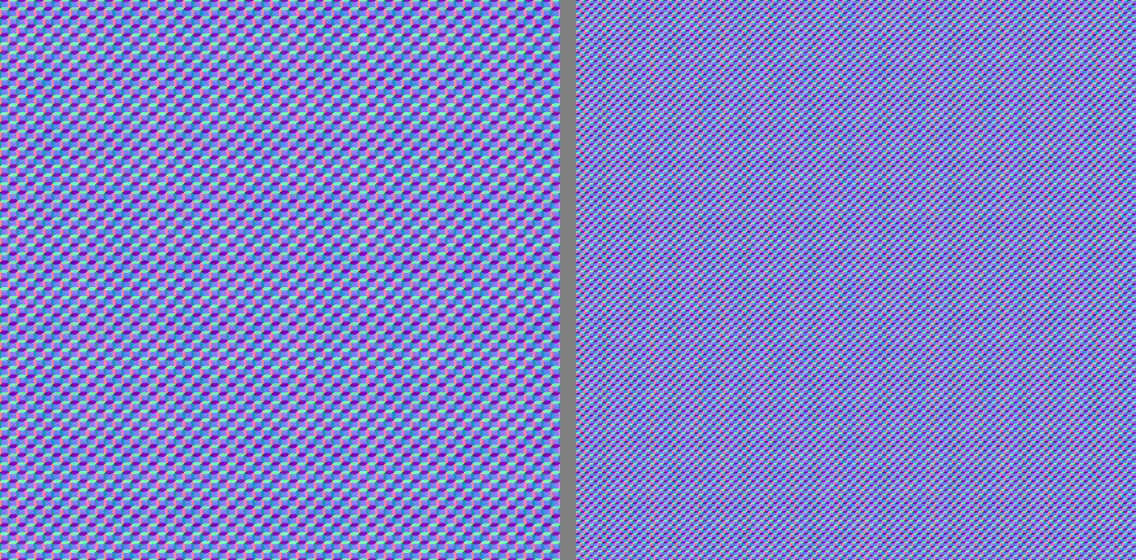
Left: one tile. Right: repeated 2 by 2.
This texture map is drawn by a WebGL 2 fragment shader. Its source:

```glsl
#version 300 es
precision highp float;
// Normal map of a fine plain weave: 64 by 64 threads, alternately over and under.
// Each border between cells is a sloped strip whose facing follows the weave parity;
// hashes, whole-number sine waves and diagonal fibres vary the cloth and still tile.

uniform vec2 u_resolution;
out vec4 fragColor;

const float THREADS = 64.0;          // even, so that the weave parity wraps
const float GREEN_HALF = 0.21;       // strip half widths, in cells
const float PURPLE_HALF = 0.28;
const float TEAL_HALF = 0.20;
const float PINK_HALF = 0.18;
const float EDGE_SOFTNESS = 0.05;
const float STRIP_LEAN = 0.40;       // slant of the strip ends
const float FIBRE_AMOUNT = 0.045;
const float CELL_VARIATION = 0.10;
const vec2 WAVES = vec2(8.0, 9.0);   // slow bands across and down

const vec3 FLAT = vec3(0.48, 0.51, 0.97);
const vec3 GREEN = vec3(0.50, 0.95, 0.68);
const vec3 GREEN_RIM = vec3(0.47, 0.83, 0.80);
const vec3 PURPLE = vec3(0.48, 0.06, 0.67);
const vec3 PURPLE_RIM = vec3(0.51, 0.27, 0.91);
const vec3 TEAL = vec3(0.14, 0.57, 0.71);
const vec3 TEAL_RIM = vec3(0.26, 0.58, 0.86);
const vec3 PINK = vec3(1.00, 0.53, 0.60);
const vec3 ORCHID = vec3(0.91, 0.43, 0.74);
const float TAU = 6.2831853;

// Random value for a cell, wrapped at the canvas edge
float hash(vec2 cell) {
  vec3 q = fract(mod(cell, THREADS).xyx * 0.1031);
  q += dot(q, q.yzx + 33.33);
  return fract((q.x + q.y) * q.z);
}

// Strip colour, from its core to its rim
vec3 slope(vec3 core, vec3 rim, float dist, float halfWidth) {
  return mix(core, rim, smoothstep(0.3, 1.0, dist / halfWidth));
}

float strip(float dist, float halfWidth, float soft) {
  return 1.0 - smoothstep(halfWidth - soft, halfWidth + soft, dist);
}

void main() {
  vec2 uv = gl_FragCoord.xy / u_resolution;
  vec2 p = uv * THREADS;
  float pixel = THREADS / min(u_resolution.x, u_resolution.y);
  float soft = max(EDGE_SOFTNESS, 0.6 * pixel);

  vec2 cell = floor(p);
  vec2 border = floor(p + 0.5);
  vec2 offset = p - border;
  vec2 dist = abs(offset);

  // Slow variation between threads
  vec2 wave = sin(TAU * WAVES * uv);
  float drift = sin(TAU * (3.0 * uv.x + 2.0 * uv.y) + wave.y);

  // Thread tops: flat, with a small tilt per cell and diagonal fibres
  float tilt = hash(cell) - 0.5;
  vec2 inside = p - cell - 0.5;
  float fibreFade = 1.0 - smoothstep(0.15, 0.5, pixel);
  float fibre = sin(TAU * (2.0 * p.x - 3.0 * p.y)) * fibreFade;
  vec3 top = FLAT;
  top.r += CELL_VARIATION * (tilt + 0.4 * wave.x + 0.3 * drift) + 0.10 * inside.x;
  top.g += 0.16 * inside.y - 0.3 * CELL_VARIATION * tilt;
  top += FIBRE_AMOUNT * fibre * vec3(1.0, 0.8, 0.3);

  // Strips between rows: green faces up, purple faces down
  bool facesUp = mod(border.y + cell.x, 2.0) > 0.5;
  float rowHalf = facesUp ? GREEN_HALF : PURPLE_HALF;
  vec3 rowColour = facesUp ? slope(GREEN, GREEN_RIM, dist.y, rowHalf)
                           : slope(PURPLE, PURPLE_RIM, dist.y, rowHalf);
  rowColour.g += 0.05 * wave.y + 0.06 * (hash(vec2(cell.x, border.y)) - 0.5);
  vec3 rows = mix(top, rowColour, strip(dist.y, rowHalf, soft));

  // Strips between columns: pink faces right, teal faces left
  bool facesRight = mod(border.x + cell.y, 2.0) < 0.5;
  float columnHalf = facesRight ? PINK_HALF : TEAL_HALF;
  vec3 columnColour = facesRight ? slope(PINK, ORCHID, dist.x, columnHalf)
                                 : slope(TEAL, TEAL_RIM, dist.x, columnHalf);
  columnColour.r += 0.05 * wave.x + 0.06 * (hash(vec2(border.x, cell.y) + 17.0) - 0.5);
  vec3 columns = mix(top, columnColour, strip(dist.x, columnHalf, soft));

  // Slanted mitres where the strips meet at the corners
  float mitre = abs(offset.x - STRIP_LEAN * offset.y) - dist.y;
  vec3 colour = mix(columns, rows, smoothstep(-soft, soft, mitre));

  fragColor = vec4(clamp(colour, 0.0, 1.0), 1.0);
}
```
